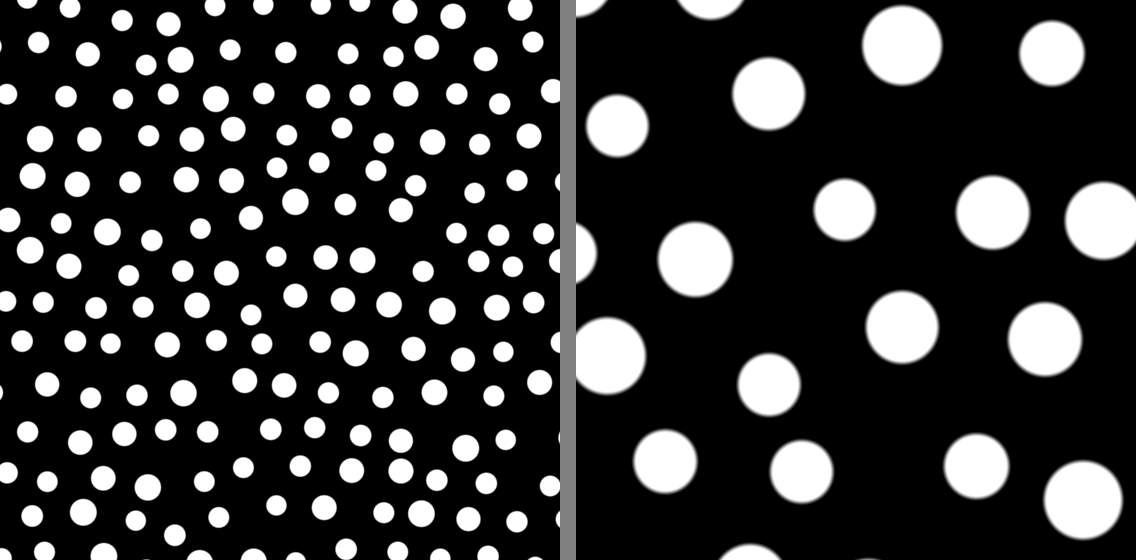
Left, the full canvas; right, a detail of the centre.
Reproduce this pattern procedurally as a Shadertoy shader.

```glsl
// Draws evenly scattered white dots of two sizes on black.

const vec3 BACKGROUND = vec3(0.0);
const vec3 DOT_COLOR = vec3(1.0);

const float SPACING = 0.0873;     // distance between neighbouring dots
const float JITTER = 0.19;        // random offset, in spacings
const float DRIFT = 0.15;         // slow wavy offset, in spacings
const float LARGE_SHARE = 0.39;
const float EDGE = 0.0018;        // half width of the soft rim
const float ROW_HEIGHT = 0.8660254;
const float TAU = 6.2831853;

// Two random values per cell.
vec2 hash22(vec2 p) {
    vec3 q = fract(p.xyx * vec3(0.1031, 0.1030, 0.0973));
    q += dot(q, q.yzx + 33.33);
    return fract((q.xx + q.yz) * q.zy);
}

// Layered sines that bend the rows of the lattice.
vec2 drift(vec2 p, float amount) {
    vec2 wave = sin(p.yx * vec2(1.07, 0.93) + vec2(0.6, 2.1))
              + 0.6 * sin(p * vec2(1.31, 1.17) + p.yx * 0.7 + vec2(4.0, 1.3));
    return amount * wave;
}

// Centre of a dot on a staggered lattice, in spacings.
vec2 dotCenter(vec2 cell, float jitter, float driftAmount) {
    vec2 base = vec2(cell.x + 0.5 * mod(cell.y, 2.0), cell.y * ROW_HEIGHT);
    vec2 rnd = hash22(cell + 17.0);
    float angle = TAU * rnd.x;
    vec2 scatter = jitter * sqrt(rnd.y) * vec2(cos(angle), sin(angle));
    return base + scatter + drift(base, driftAmount);
}

// Small or large radius with a slight variation, in canvas units.
float dotRadius(vec2 cell, float largeShare) {
    vec2 rnd = hash22(cell + 71.0);
    return rnd.x < largeShare ? mix(0.0215, 0.0240, rnd.y * rnd.y)
                              : mix(0.0181, 0.0194, rnd.y);
}

// Signed distance to the nearest dot, in canvas units.
float dotField(vec2 uv, float spacing) {
    vec2 p = uv / spacing;
    float row = floor(p.y / ROW_HEIGHT + 0.5);
    float nearest = 1.0;
    for (int j = -2; j <= 2; j++) {
        float y = row + float(j);
        float column = floor(p.x - 0.5 * mod(y, 2.0) + 0.5);
        for (int i = -2; i <= 2; i++) {
            vec2 cell = vec2(column + float(i), y);
            vec2 center = dotCenter(cell, JITTER, DRIFT);
            float d = length(p - center) * spacing - dotRadius(cell, LARGE_SHARE);
            nearest = min(nearest, d);
        }
    }
    return nearest;
}

void mainImage(out vec4 fragColor, in vec2 fragCoord) {
    vec2 uv = fragCoord / iResolution.y;
    float d = dotField(uv, SPACING);
    float coverage = 1.0 - smoothstep(-EDGE, EDGE, d);
    fragColor = vec4(mix(BACKGROUND, DOT_COLOR, coverage), 1.0);
}
```
